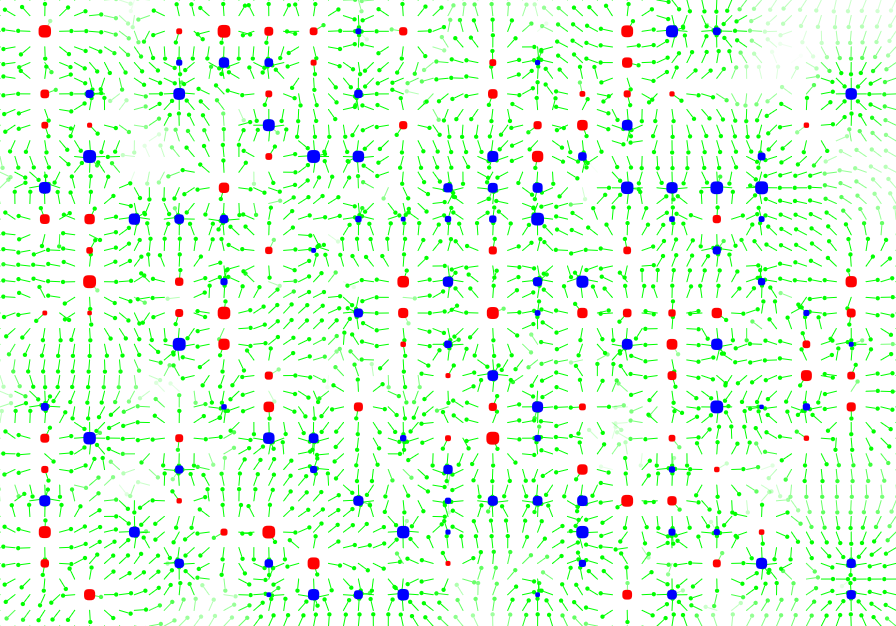
This pattern is drawn by a Shadertoy shader. Its source:

```glsl
// Vector field of pin-shaped green arrows flowing from red charges to blue charges on a lattice.

const float CHARGES = 20.0;               // charge lattice cells across and down
const vec2 ARROWS_PER_CELL = vec2(3.0, 2.0);
const float ARROW_LENGTH = 0.0186;        // lengths are fractions of canvas height
const float LINE_HALF_WIDTH = 0.0008;
const float TIP_RADIUS = 0.0034;
const vec2 CHARGE_RADIUS = vec2(0.0036, 0.0104);
const int REACH = 3;                      // lattice cells that act on an arrow

const vec3 PAPER = vec3(1.0);
const vec3 GREEN = vec3(0.0, 1.0, 0.0);
const vec3 RED = vec3(1.0, 0.0, 0.0);
const vec3 BLUE = vec3(0.0, 0.0, 1.0);

vec3 hash3(vec2 p) {
    vec3 q = fract(p.xyx * vec3(0.1031, 0.1030, 0.0973));
    q += dot(q, q.yxz + 33.33);
    return fract((q.xxy + q.yzz) * q.zyx);
}

// Signed strength: positive is red, negative is blue, zero is an empty site.
float chargeAt(vec2 site) {
    bool inside = all(greaterThan(site, vec2(0.5))) &&
                  all(lessThan(site, vec2(CHARGES - 0.5)));
    vec3 h = hash3(site + 7.0);
    if (!inside || h.x > 0.51) return 0.0;
    return (h.y < 0.5 ? 1.0 : -1.0) * mix(0.35, 1.0, h.z);
}

// Inverse-square field at a point given in lattice cells.
vec2 fieldAt(vec2 point, float aspect) {
    vec2 field = vec2(0.0);
    vec2 center = floor(point + 0.5);
    for (int j = -REACH; j <= REACH; j++)
    for (int i = -REACH; i <= REACH; i++) {
        vec2 site = center + vec2(i, j);
        vec2 away = (point - site) * vec2(aspect, 1.0);
        float r = length(away);
        if (r > 0.1) field += chargeAt(site) * away / (r * r * r);
    }
    return field;
}

float segmentDistance(vec2 p, vec2 a, vec2 b) {
    vec2 ab = b - a;
    return length(p - a - ab * clamp(dot(p - a, ab) / dot(ab, ab), 0.0, 1.0));
}

// Slightly squared disc.
float chargeDistance(vec2 p, float radius) {
    vec2 q = abs(p);
    return pow(q.x * q.x * q.x + q.y * q.y * q.y, 1.0 / 3.0) - radius;
}

float coverage(float d, float pixel) {
    return clamp(0.5 - d / pixel, 0.0, 1.0);
}

// A thin stem with a round tip.
float arrowMask(vec2 p, vec2 start, vec2 direction, float pixel) {
    vec2 tip = start + direction * ARROW_LENGTH;
    float stem = segmentDistance(p, start, tip) - LINE_HALF_WIDTH;
    float dotTip = length(p - tip) - TIP_RADIUS;
    return coverage(min(stem, dotTip), pixel);
}

void mainImage(out vec4 fragColor, in vec2 fragCoord) {
    float pixel = 1.0 / iResolution.y;
    float aspect = iResolution.x / iResolution.y;
    vec2 p = fragCoord * pixel;
    vec2 cell = vec2(aspect, 1.0) / CHARGES;
    vec3 color = PAPER;

    // Arrows start on the fine grid and fade where the field is weak.
    vec2 corner = floor(p / cell * ARROWS_PER_CELL);
    for (int j = 0; j < 2; j++)
    for (int i = 0; i < 2; i++) {
        vec2 point = (corner + vec2(i, j)) / ARROWS_PER_CELL;
        vec2 field = fieldAt(point, aspect);
        float strength = length(field);
        vec2 direction = field / max(strength, 1e-4);
        float mask = arrowMask(p, point * cell, direction, pixel);
        color = mix(color, GREEN, mask * min(strength * 2.0, 1.0));
    }

    // Charges cover the arrows.
    vec2 site = floor(p / cell + 0.5);
    float charge = chargeAt(site);
    if (charge != 0.0) {
        float size = (abs(charge) - 0.35) / 0.65;
        float radius = mix(CHARGE_RADIUS.x, CHARGE_RADIUS.y, size);
        float mask = coverage(chargeDistance(p - site * cell, radius), pixel);
        color = mix(color, charge > 0.0 ? RED : BLUE, mask);
    }

    fragColor = vec4(color, 1.0);
}
```
